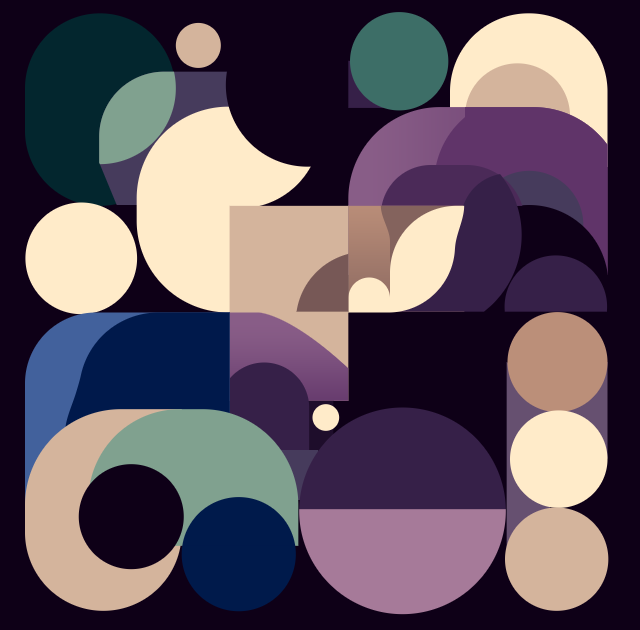
Give the GLSL for this background, as a Shadertoy shader.

```glsl
// A flat geometric collage of discs, arches, leaves and panels on near-black violet.
// Each part is a signed distance built from discs, boxes and round-cornered panels,
// painted back to front on a design grid 7.56 units high with y running downwards.

const vec3 NIGHT = vec3(.055, .0, .09);
const vec3 CREAM = vec3(1., .922, .79);
const vec3 TAN = vec3(.832, .707, .612);
const vec3 CLAY = vec3(.735, .56, .475);
const vec3 UMBER = vec3(.465, .345, .337);
const vec3 PLUM = vec3(.212, .125, .282);
const vec3 VIOLET = vec3(.375, .205, .41);
const vec3 LILAC = vec3(.535, .365, .53);
const vec3 MAUVE = vec3(.65, .48, .6);
const vec3 SLATE = vec3(.275, .23, .36);
const vec3 SAGE = vec3(.5, .63, .56);
const vec3 GREEN = vec3(.24, .43, .405);
const vec3 TEAL = vec3(.01, .15, .18);
const vec3 BLUE = vec3(.26, .38, .61);
const vec3 NAVY = vec3(.0, .1, .295);

float disc(vec2 p, float x, float y, float r) {
    return length(p - vec2(x, y)) - r;
}

float box(vec2 p, float x0, float y0, float x1, float y1) {
    vec2 e = max(vec2(x0, y0) - p, p - vec2(x1, y1));
    return max(e.x, e.y);
}

float corner(vec2 e, float r) {
    e += r;
    return min(e.x, e.y) > 0. ? length(e) - r : -9.;
}

// Box with its own radius per corner: top left, top right, bottom left, bottom right
float panel(vec2 p, vec2 lo, vec2 hi, vec4 r) {
    vec2 a = lo - p, b = p - hi;
    float top = max(corner(a, r.x), corner(vec2(b.x, a.y), r.y));
    float bottom = max(corner(vec2(a.x, b.y), r.z), corner(b, r.w));
    return max(box(p, lo.x, lo.y, hi.x, hi.y), max(top, bottom));
}

void paint(inout vec3 col, vec3 ink, float d, float px) {
    col = mix(col, ink, clamp(.5 - d / px, 0., 1.));
}

// Teal pill, sage overlap, bitten moon and two discs
void upperLeft(inout vec3 col, vec2 p, float px) {
    paint(col, TEAL, panel(p, vec2(.3, .16), vec2(2.1, 2.47), vec4(.9)), px);
    float drape = panel(p, vec2(1.19, .86), vec2(2.76, 2.46), vec4(.78, 0, 0, 0));
    drape = max(drape, dot(p - vec2(1.19, 1.95), vec2(-.92, .38)));
    paint(col, SLATE, drape, px);
    paint(col, SAGE, max(drape, disc(p, 1.2, 1.06, .91)), px);
    float body = max(panel(p, vec2(1.64, 1.28), vec2(3.9, 3.75), vec4(1.1, 0, 1.1, 0)), p.x - 2.76);
    float horn = max(disc(p, 2.88, 1.53, .97), box(p, 2.7, 1.29, 4., 2.6));
    paint(col, CREAM, min(body, horn), px);
    paint(col, NIGHT, disc(p, 3.69, 1.02, .98), px);
    paint(col, TAN, disc(p, 2.38, .545, .27), px);
    paint(col, CREAM, disc(p, .975, 3.1, .67), px);
}

// Cream arch, violet vault, leaf and plum wave
void upperRight(inout vec3 col, vec2 p, float px) {
    paint(col, PLUM, box(p, 4.18, .73, 4.79, 1.295), px);
    paint(col, GREEN, disc(p, 4.79, .735, .59), px);
    paint(col, CREAM, panel(p, vec2(5.4, .16), vec2(7.29, 2.), vec4(.94, .94, 0, 0)), px);
    paint(col, TAN, disc(p, 6.21, 1.39, .63), px);
    float vault = panel(p, vec2(4.18, 1.285), vec2(7.5, 3.3), vec4(1.1, 1.1, 0, 0));
    vault = max(vault, p.x - 7.29);
    paint(col, mix(LILAC, VIOLET, .35 * smoothstep(4.3, 5.8, p.x)), vault, px);
    paint(col, VIOLET, max(vault, min(disc(p, 6.25, 2.2, 1.04), 5.58 - p.x)), px);
    paint(col, SLATE, disc(p, 6.35, 2.7, .65), px);
    paint(col, NIGHT, max(disc(p, 6.35, 3.41, .95), p.y - 3.75), px);
    float shade = panel(p, vec2(4.57, 1.98), vec2(6.3, 3.5), vec4(.6, .7, 0, 0));
    paint(col, mix(PLUM, VIOLET, .5), max(shade, p.y - 2.47), px);

    // Clay panel with a darker strip beside the leaf
    float clay = box(p, 4.18, 2.47, 5.57, 3.74);
    float strip = 4.57 + .11 * smoothstep(2.47, 2.9, p.y) - p.x;
    paint(col, mix(CLAY, UMBER, smoothstep(2.2, 3.8, p.y) * .6), clay, px);
    paint(col, mix(UMBER, CLAY, .2), max(clay, strip), px);

    float crest = min(disc(p, 6.1, 2.65, .57), box(p, 5.3, 2.55, 6.3, 3.74));
    float wave = max(min(crest, box(p, 4.7, 3.3, 6.1, 3.74)), disc(p, 5.1, 2.82, 1.16));
    paint(col, PLUM, min(wave, max(disc(p, 6.67, 3.68, .615), p.y - 3.74)), px);
    float tip = 5.46 + .11 * smoothstep(3., 2.47, p.y);
    paint(col, CREAM, panel(p, vec2(4.68, 2.47), vec2(tip, 3.75), vec4(.8, 0, 0, .8)), px);
    paint(col, CREAM, panel(p, vec2(4.18, 3.33), vec2(4.68, 3.75), vec4(.25, .25, 0, 0)), px);
}

// Tan block, sloping lilac hill and plum arch
void centre(inout vec3 col, vec2 p, float px) {
    float block = box(p, 2.755, 2.47, 4.18, 4.81);
    paint(col, TAN, block, px);
    paint(col, UMBER, max(max(block, p.y - 3.74), disc(p, 4.39, 3.86, .84)), px);
    float slope = 3.75 + .67 * pow(max((p.x - 3.1) / 1.08, 0.), 1.5);
    vec3 hill = mix(LILAC, VIOLET, smoothstep(3.8, 5.2, p.y));
    paint(col, hill, max(block, (slope - p.y) * .8), px);
    paint(col, mix(NIGHT, PLUM, .4), box(p, 3.6, 4.81, 4., 5.4), px);
    float arch = panel(p, vec2(2.63, 4.35), vec2(3.71, 5.4), vec4(.54, .54, 0, 0));
    paint(col, PLUM, max(arch, 2.755 - p.x), px);
    paint(col, SLATE, box(p, 3.2, 5.4, 3.82, 6.), px);
}

// Blue wave, ring with sage sweep and navy disc
void lowerLeft(inout vec3 col, vec2 p, float px) {
    paint(col, BLUE, panel(p, vec2(.3, 3.75), vec2(2.755, 6.1), vec4(.85, 0, 0, 0)), px);
    float edge = .95 - .17 * smoothstep(4.5, 5.2, p.y);
    paint(col, NAVY, panel(p, vec2(edge, 3.75), vec2(2.755, 5.4), vec4(.95, 0, 0, 0)), px);
    paint(col, TAN, panel(p, vec2(.3, 4.91), vec2(2.18, 7.33), vec4(1.15, 0, .94, .94)), px);
    paint(col, SAGE, panel(p, vec2(1.06, 4.91), vec2(3.58, 6.55), vec4(1.1, 1.15, 0, 0)), px);
    paint(col, NIGHT, disc(p, 1.575, 6.2, .63), px);
    paint(col, NAVY, disc(p, 2.865, 6.65, .685), px);
}

// Two-tone disc and the stacked column
void lowerRight(inout vec3 col, vec2 p, float px) {
    float orb = disc(p, 4.83, 6.13, 1.24);
    paint(col, mix(PLUM, MAUVE, clamp((p.y - 6.11) / px + .5, 0., 1.)), orb, px);
    paint(col, CREAM, disc(p, 3.91, 5.01, .16), px);
    vec3 haze = mix(SLATE, MAUVE, .33);
    paint(col, haze, min(box(p, 6.08, 4.35, 7.29, 5.5), box(p, 6.08, 5.4, 6.6, 6.6)), px);
    paint(col, CLAY, disc(p, 6.69, 4.345, .6), px);
    paint(col, CREAM, disc(p, 6.705, 5.51, .585), px);
    paint(col, TAN, disc(p, 6.68, 6.71, .62), px);
}

void mainImage(out vec4 fragColor, in vec2 fragCoord) {
    float px = 7.56 / iResolution.y;
    vec2 p = vec2(fragCoord.x, iResolution.y - fragCoord.y) * px;
    vec3 col = NIGHT;
    upperLeft(col, p, px);
    upperRight(col, p, px);
    centre(col, p, px);
    lowerLeft(col, p, px);
    lowerRight(col, p, px);
    fragColor = vec4(col, 1.);
}
```
